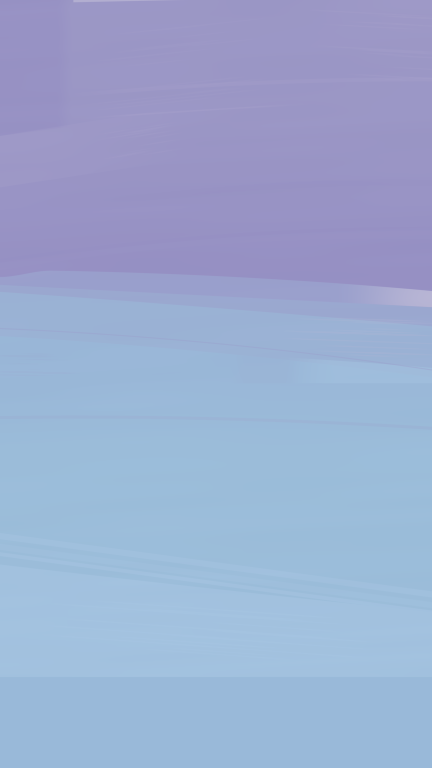
Write a Shadertoy shader that draws this background.

```glsl
#define VIOLET vec3(0.606, 0.590, 0.773)
#define DEEP_VIOLET vec3(0.585, 0.562, 0.765)
#define PALE_VIOLET vec3(0.655, 0.630, 0.795)
#define PERIWINKLE vec3(0.602, 0.625, 0.800)
#define HAZE vec3(0.608, 0.685, 0.825)
#define SKY vec3(0.600, 0.720, 0.847)
#define AQUA vec3(0.608, 0.740, 0.853)
#define PALE_BLUE vec3(0.635, 0.757, 0.872)
#define GLOW vec3(0.735, 0.720, 0.835)
#define BRISTLES 14
#define GRAIN 0.007

float hash(vec2 p) {
    vec3 q = fract(p.xyx * vec3(0.1031, 0.1030, 0.0973));
    q += dot(q, q.yzx + 33.33);
    return fract((q.x + q.y) * q.z);
}

float noise(vec2 p) {
    vec2 i = floor(p), f = fract(p);
    f = f * f * (3.0 - 2.0 * f);
    vec2 e = vec2(0.0, 1.0);
    return mix(mix(hash(i), hash(i + e.yx), f.x),
               mix(hash(i + e.xy), hash(i + e.yy), f.x), f.y);
}

float softness() { return 0.7 / iResolution.y; }

float curve(float x, float start, float slope, float bend) {
    return start + x * (slope + bend * x);
}

// Coverage past an edge, with depth measured downward
float below(float depth, float edge) {
    return smoothstep(-softness(), softness(), depth - edge);
}

float band(float depth, float top, float bottom) {
    return below(depth, top) * (1.0 - below(depth, bottom));
}

// Horizontal window with feathered ends
float span(float x, float a, float b, float feather) {
    return smoothstep(a, a + feather, x) * (1.0 - smoothstep(b - feather, b, x));
}

// Clusters of thin bristle marks: box holds left, right, top, bottom
float bristles(float x, float depth, vec4 box, float slope, float seed) {
    float sum = 0.0;
    for (int i = 0; i < BRISTLES; i++) {
        vec2 id = vec2(float(i) + 1.0, seed);
        float y = mix(box.z, box.w, hash(id)) + slope * (x - box.x);
        float left = mix(box.x, box.y, 0.55 * hash(id + 17.0));
        float right = mix(left, box.y, 0.5 + 0.5 * hash(id + 41.0));
        sum += band(depth, y - 0.0008, y + 0.0008) * span(x, left, right, 0.08);
    }
    return min(sum, 1.0);
}

vec3 violetPaint(float x, float d) {
    vec3 c = mix(VIOLET, DEEP_VIOLET, 0.7 * smoothstep(0.12, 0.35, d));

    // Dark corner block and pale sweep on the left
    c = mix(c, DEEP_VIOLET, 0.65 * (1.0 - smoothstep(0.13, 0.17, x))
        * (1.0 - below(d, 0.177 - 0.075 * x)));
    float sweep = band(d, 0.177 - 0.09 * x, 0.244 - 0.085 * x);
    c = mix(c, PALE_VIOLET, 0.28 * sweep * (1.0 - smoothstep(0.05, 0.5, x)));

    // Broad curved strokes
    float arch = curve(x, 0.131, -0.062, 0.032);
    c = mix(c, PALE_VIOLET, 0.30 * band(d, arch, arch + 0.005) * span(x, 0.13, 1.2, 0.2));
    float wisp = curve(x, 0.161, -0.043, 0.008);
    c = mix(c, PALE_VIOLET, 0.40 * band(d, wisp, wisp + 0.002) * span(x, 0.18, 0.72, 0.15));
    float mid = curve(x, 0.282, -0.105, 0.057);
    c = mix(c, DEEP_VIOLET, 0.30 * band(d, mid, mid + 0.008) * span(x, 0.3, 1.2, 0.2));
    float low = curve(x, 0.337, -0.083, 0.041);
    c = mix(c, DEEP_VIOLET, 0.60 * band(d, low, low + 0.005));
    float under = curve(x, 0.352, -0.095, 0.055);
    c = mix(c, DEEP_VIOLET, 0.45 * below(d, under));

    // Dry brush marks
    float dry = bristles(x, d, vec4(0.68, 1.08, 0.0, 0.10), 0.03, 3.0)
              + bristles(x, d, vec4(0.17, 0.45, 0.18, 0.22), -0.09, 8.0)
              + 0.6 * bristles(x, d, vec4(0.15, 0.65, 0.04, 0.16), -0.06, 12.0);
    c = mix(c, PALE_VIOLET, 0.28 * dry);
    c = mix(c, PALE_VIOLET, 0.25 * smoothstep(0.6, 1.0, x) * (1.0 - smoothstep(0.0, 0.12, d)));
    return mix(c, GLOW, 0.7 * (1.0 - below(d, 0.003 - 0.012 * (x - 0.17))) * below(x, 0.17));
}

vec3 bluePaint(float x, float d) {
    // Layered washes from violet haze to clear blue
    vec3 c = mix(PERIWINKLE, HAZE, 0.55 * below(d, curve(x, 0.371, 0.029, 0.0)));
    c = mix(c, mix(HAZE, SKY, 0.35), below(d, curve(x, 0.380, 0.039, 0.006)));
    float veil = curve(x, 0.4375, 0.033, 0.021);
    c = mix(c, SKY, 0.8 * below(d, veil));
    c = mix(c, AQUA, smoothstep(0.46, 0.62, d));

    // Glow on the right and pale patch beneath
    float strip = 1.0 - below(d, 0.371 + 0.029 * x);
    c = mix(c, GLOW, 0.85 * strip * smoothstep(0.76, 1.0, x));
    float patchTop = curve(x, 0.455, 0.0, 0.024);
    c = mix(c, PALE_BLUE, 0.6 * band(d, patchTop, 0.499) * smoothstep(0.64, 0.78, x));
    c = mix(c, HAZE, 0.25 * band(d, veil, 0.499) * span(x, 0.53, 0.7, 0.04));

    // Fine lavender lines
    float hair = curve(x, 0.427, 0.024, 0.030);
    c = mix(c, PERIWINKLE, 0.45 * band(d, hair, hair + 0.0015));
    float faint = curve(x, 0.5417, -0.008, 0.022);
    c = mix(c, HAZE, 0.50 * band(d, faint, faint + 0.004));
    c = mix(c, GLOW, 0.18 * bristles(x, d, vec4(0.60, 1.08, 0.41, 0.46), 0.02, 21.0));
    c = mix(c, PERIWINKLE, 0.15 * bristles(x, d, vec4(-0.08, 0.2, 0.45, 0.49), 0.01, 27.0));

    // Slanted pale ribbons, pale field and flat base
    float s = d - 0.076 * x;
    c = mix(c, PALE_BLUE, 0.75 * band(s, 0.694, 0.702) + 0.5 * band(s, 0.708, 0.716));
    c = mix(c, PALE_BLUE, 0.9 * band(s, 0.719, 0.724));
    c = mix(c, PALE_BLUE, below(d, curve(x, 0.735, 0.066, -0.004)));
    c = mix(c, PALE_BLUE + 0.02, 0.35 * bristles(x, d, vec4(0.05, 0.9, 0.77, 0.84), 0.04, 33.0));
    return mix(c, SKY + vec3(0.0, 0.006, 0.003), below(d, 0.8815));
}

void mainImage(out vec4 fragColor, in vec2 fragCoord) {
    vec2 uv = fragCoord / iResolution.xy;
    float x = uv.x, depth = 1.0 - uv.y;
    float horizon = curve(x, 0.3516, 0.0039, 0.0234) + 0.009 * (1.0 - smoothstep(0.0, 0.12, x));
    vec3 color = mix(violetPaint(x, depth), bluePaint(x, depth), below(depth, horizon));

    // Soft grain drawn out along the strokes
    float grain = noise(vec2(x * 3.0, (depth + 0.03 * x) * 60.0)) - 0.5;
    color += GRAIN * grain * (1.0 - below(depth, 0.8815));
    fragColor = vec4(color, 1.0);
}
```
